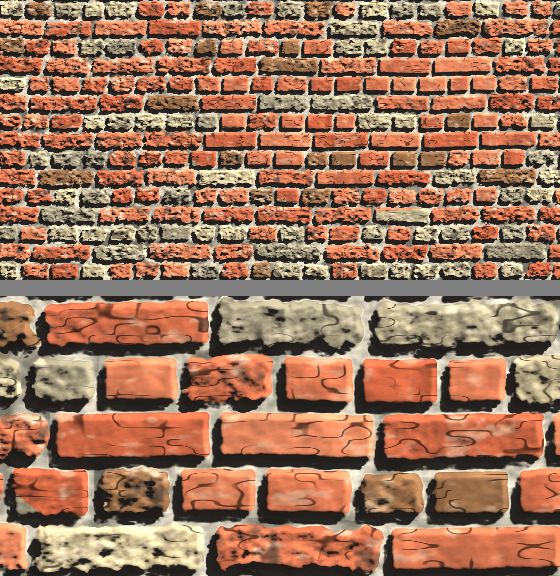
Top: the whole. Bottom: its middle third, enlarged.
Write a WebGL 2 fragment shader that draws this texture.

```glsl
#version 300 es
precision highp float;
// Sunlit weathered brick wall: alternating courses of headers and stretchers in pale mortar.
uniform vec2 u_resolution;
out vec4 fragColor;

float hash(vec2 p) {
  return fract(sin(dot(p, vec2(127.1, 311.7))) * 43758.5453);
}

float noise(vec2 p) {
  vec2 i = floor(p), f = fract(p);
  f = f * f * (3.0 - 2.0 * f);
  return mix(mix(hash(i), hash(i + vec2(1, 0)), f.x),
             mix(hash(i + vec2(0, 1)), hash(i + 1.0), f.x), f.y);
}

float fbm(vec2 p) {
  float sum = 0.0, amp = 0.55;
  for (int k = 0; k < 3; k++) {
    sum += amp * noise(p);
    p = p * 2.1 + 17.3;
    amp *= 0.5;
  }
  return sum;
}

// Uneven joint position, counted in bricks along a course
float joint(float i, float row) {
  return i + 0.26 * (hash(vec2(i, row + 40.0)) - 0.5);
}

// Signed distance, wear, and id of the brick around q (one course = one unit)
vec4 brick(vec2 q) {
  q.y += 0.12 * (noise(vec2(q.x * 0.35, 3.0)) - 0.5);
  float row = floor(q.y);
  bool stretcher = mod(row, 2.0) > 0.5;
  float size = stretcher ? 3.0 : 1.5;
  float x = q.x / size - (stretcher ? 0.67 : 0.88) - 0.1 * (hash(vec2(row, 9)) - 0.5);
  float i = floor(x);
  if (x < joint(i, row)) i -= 1.0;
  else if (x >= joint(i + 1.0, row)) i += 1.0;
  float left = joint(i, row), right = joint(i + 1.0, row);
  vec2 id = vec2(i, row);

  // The middle right of the wall is better preserved
  float zone = length((q - vec2(19.5, 8.6)) / vec2(9.5, 4.2));
  float wear = smoothstep(0.25, 0.85, hash(id + 5.3) * 0.7 + 0.55 * smoothstep(0.6, 1.4, zone));

  vec2 center = vec2(0.5 * (left + right), row + 0.5);
  vec2 halfSize = vec2(0.5 * (right - left) * size - 0.09, 0.41 - 0.04 * hash(id + 2.0));
  vec2 corner = abs(vec2((x - center.x) * size, q.y - center.y)) - halfSize + 0.1 + 0.08 * wear;
  float d = length(max(corner, 0.0)) + min(max(corner.x, corner.y), 0.0) - 0.1 - 0.08 * wear;
  d += mix(0.06, 0.32, wear) * (fbm(q * 3.5) - 0.44);
  return vec4(d, wear, id);
}

// Relief: raised bricks, pitted where worn, over grainy mortar
float relief(vec2 q) {
  vec4 b = brick(q);
  float body = smoothstep(0.05, -0.09, b.x);
  float grain = fbm(q * vec2(4.5, 6.5) + 8.0) - 0.48;
  return 0.75 * body + grain * mix(0.45, mix(0.35, 1.5, b.y), body);
}

// Base colour of one brick: fired clay or pale stone
vec3 brickColor(vec2 q, vec2 id, float wear) {
  float pick = hash(id + 11.7), tone = hash(id + 23.1);
  vec3 clay = mix(vec3(0.72, 0.35, 0.23), vec3(0.86, 0.52, 0.37), tone);
  clay = mix(clay, vec3(0.55, 0.39, 0.26), step(0.88, tone));
  vec3 stone = mix(vec3(0.56, 0.53, 0.44), vec3(0.81, 0.74, 0.57), tone);
  float share = (mod(id.y, 2.0) < 0.5 ? 0.36 : 0.24) * smoothstep(0.0, 0.6, wear);
  vec3 color = pick < share ? stone : clay;
  color *= 0.8 + 0.45 * fbm(q * 2.2 + id);

  // Pale crusts and dark soot
  float crust = smoothstep(0.56, 0.78, fbm(q * vec2(2.6, 4.5) + 31.0));
  color = mix(color, vec3(0.87, 0.80, 0.69), crust * mix(0.4, 0.65, wear));
  float soot = smoothstep(0.55, 0.8, fbm(q * 2.8 + 53.0));
  color = mix(color, vec3(0.25, 0.23, 0.20), soot * wear * 0.75);

  // Fine cracks running mostly along the brick
  float vein = abs(noise(q * vec2(2.2, 6.5) + id * 3.0) - 0.5);
  float crack = smoothstep(0.055, 0.01, vein) * smoothstep(0.35, 0.6, noise(q * 2.0 + 71.0));
  return color * (1.0 - 0.55 * crack);
}

void main() {
  vec2 q = gl_FragCoord.xy / u_resolution.y * 15.0;
  float pixel = 15.0 / u_resolution.y;
  vec4 b = brick(q);

  // Mortar, dirtier beside worn bricks
  vec3 mortar = vec3(0.84, 0.81, 0.73) * (0.78 + 0.4 * fbm(q * 5.0));
  float dirt = smoothstep(0.4, 0.7, fbm(q * 1.6 + 90.0)) * (0.3 + 0.5 * b.y);
  mortar = mix(mortar, vec3(0.34, 0.33, 0.29), dirt);

  float face = smoothstep(0.6 * pixel, -0.6 * pixel, b.x);
  vec3 color = mix(mortar, brickColor(q, b.zw, b.y), face);

  // Sun from the upper right: lit slopes and short cast shadows
  vec2 sun = vec2(0.06, 0.08);
  float here = relief(q), slope = here - relief(q + sun), shadow = 0.0;
  for (int k = 1; k <= 3; k++) {
    float s = float(k);
    shadow = max(shadow, relief(q + sun * s) - here - 0.13 * s);
  }
  color *= 1.06 + clamp(slope * 0.9, -0.35, 0.4);
  color = mix(color, vec3(0.10, 0.09, 0.085), 0.93 * smoothstep(0.02, 0.3, shadow));
  fragColor = vec4(clamp(color, 0.0, 1.0), 1.0);
}
```
